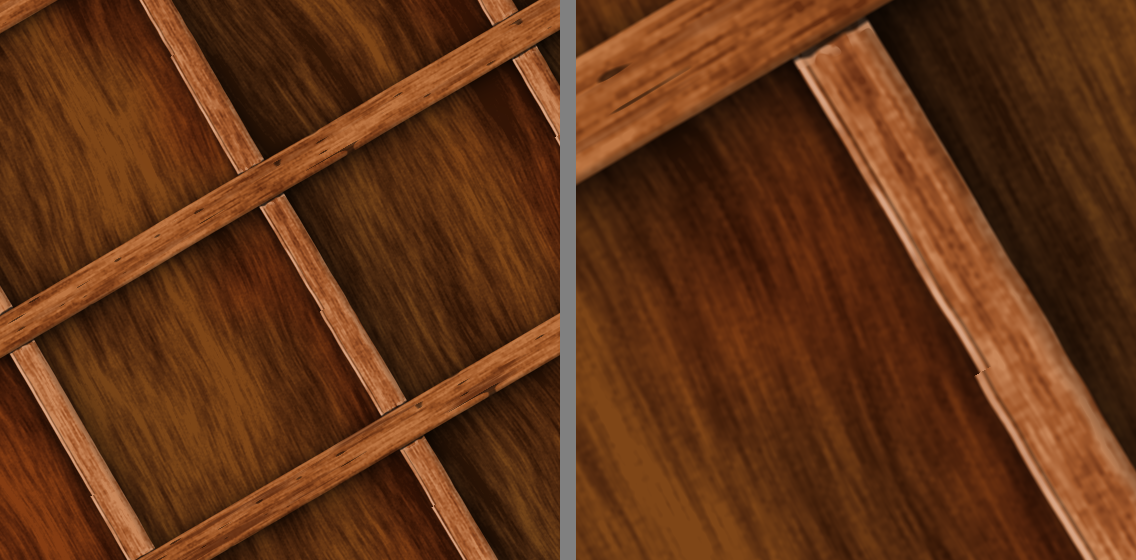
Left, the full canvas; right, a detail of the centre.
Write a three.js fragment shader that draws this pattern.

```glsl
// Tilted wooden lattice over dark veneer panels: long rails run up to the right,
// short rails butt against them. The plane is turned into rail space and split
// into cells; stretched value noise supplies grain, streaks, chips and wear.
varying vec2 vUv;

float hash(vec2 p) {
  vec3 q = fract(p.xyx * vec3(.1031, .1030, .0973));
  q += dot(q, q.yzx + 33.33);
  return fract((q.x + q.y) * q.z);
}

float noise(vec2 p) {
  vec2 i = floor(p), f = fract(p);
  f = f * f * (3. - 2. * f);
  return mix(mix(hash(i), hash(i + vec2(1, 0)), f.x),
             mix(hash(i + vec2(0, 1)), hash(i + vec2(1, 1)), f.x), f.y);
}

float fbm(vec2 p) {
  float sum = 0., amp = .533;
  for (int k = 0; k < 4; k++) {
    sum += amp * noise(p);
    p = p * 2.03 + 17.3;
    amp *= .5;
  }
  return sum;
}

vec3 ramp(vec3 dark, vec3 mid, vec3 light, float t) {
  return mix(mix(dark, mid, clamp(t * 2., 0., 1.)), light, clamp(t * 2. - 1., 0., 1.));
}

// Soft mask of a strip with the given half width.
float strip(float d, float halfWidth) {
  return 1. - smoothstep(-.0013, .0013, abs(d) - halfWidth);
}

// Coarse and fine grain; x runs across the fibres, y along them.
float railGrain(vec2 s) {
  return .5 + 1.1 * (fbm(s * vec2(65, 5)) - .5) + .6 * (noise(s * vec2(330, 38)) - .5)
       + .3 * (noise(s * 260.) - .5);
}

vec3 panelColour(vec2 q, vec2 f, vec2 pitch, vec2 cell) {
  float seed = hash(cell + 5.) * 40.;
  float dusk = clamp(.5 + .5 * cell.x, 0., 1.);
  vec2 s = q;
  s.x += (hash(cell + 9.) - .3) * .22 * q.y + .025 * noise(q * 6. + seed);

  // Broad figure, fibres and pores, brightest near the middle.
  float tone = .53 + 1.1 * (fbm(s * vec2(13, 2.5) + seed) - .5)
             + .95 * (fbm(s * vec2(85, 9) + seed) - .5)
             + .42 * (noise(s * vec2(290, 36)) - .5) + .2 * (noise(q * 300.) - .5);
  vec2 m = f / pitch - vec2(.52, .46);
  tone += .2 - 1.15 * dot(m, m) - .3 * dusk;
  vec3 c = ramp(vec3(.20, .085, .02), vec3(.34, .17, .06), vec3(.50, .275, .09), tone);

  // Reddish right margins and outer panels; olive tint beside the left rail.
  float red = max(smoothstep(.1, .5, m.x + .3 * (noise(q * 7.) - .5)), step(cell.x, -1.5));
  c *= mix(vec3(1), vec3(1.05, .82, .72), .8 * red);
  c *= mix(vec3(1), vec3(.84, .97, 1.15), (.3 + .7 * dusk) * smoothstep(.1, -.5, m.x));

  // Shadows cast by the surrounding rails.
  vec4 gap = max(vec4(f - vec2(.027, .0325), pitch - f - vec2(.027, .0325)), 0.);
  c *= 1. - .48 * exp(-gap.x / .025);
  c *= 1. - .35 * exp(-gap.y / .012);
  c *= 1. - .42 * exp(-gap.z / .010);
  c *= 1. - .58 * exp(-gap.w / .022);
  return c;
}

void main() {
  // Rail space: x along the long rails, y along the short ones.
  vec2 p = vUv - vec2(.468, .672);
  vec2 q = vec2(dot(p, vec2(.863, .505)), dot(p, vec2(-.505, .863)));
  vec2 pitch = vec2(.521, .5);
  vec2 cell = floor(q / pitch), f = q - cell * pitch;
  vec2 rail = floor(q / pitch + .5), r = q - rail * pitch;
  vec3 c = panelColour(q, f, pitch, cell);

  // Short rails: each length is slightly shifted, skewed and notched.
  vec2 id = vec2(rail.x, cell.y);
  float h = hash(id + 21.);
  float a = r.x + .006 * (h - .5) + .014 * (hash(id + 3.) - .5) * (f.y / pitch.y - .5);
  a += .0012 * (noise(vec2(q.y * 45., h * 9.)) - .5);
  float notch = .0035 * step(.22 + .5 * h, f.y / pitch.y) * step(a, 0.);
  float g = railGrain(vec2(a, q.y) + h * 7.);
  float pale = .2 * h + .22 * step(rail.x, -.5);
  vec3 wood = ramp(vec3(.42, .19, .08), vec3(.64, .35, .17), vec3(.79, .53, .35), g + pale);
  wood *= 1. - .25 * smoothstep(.012, .027, a);

  // Bright worn arris on the left edge, with a dark seam beside it.
  float wear = smoothstep(.25, .6, noise(vec2(q.y * 28., h * 50.)));
  float arris = a + .0245 - notch;
  wood *= 1. - .3 * strip(arris - .0035, .001);
  wood = mix(wood, vec3(.87, .68, .56), strip(arris, .0016) * (.3 + .6 * wear));

  // Chipped pale ends and dark joints where the short rails meet the long ones.
  float end = min(f.y, pitch.y - f.y) - .0325;
  float chip = smoothstep(.5, .68, noise(q * 190.)) * (1. - smoothstep(.004, .014, end));
  wood = mix(wood, vec3(.82, .60, .45), .65 * chip);
  wood *= 1. - .75 * (1. - smoothstep(.001, .0045, end + .003 * (noise(q * 130.) - .5)));
  c = mix(c, wood, strip(a - notch * .5, .027 - notch * .5));

  // Long rails: continuous boards with dark streaks of varying strength.
  float k = hash(vec2(rail.y, 31.));
  float b = r.y + .002 * (noise(vec2(q.x * 7., k * 30.)) - .5);
  g = railGrain(vec2(b, q.x) + k * 11.);
  wood = ramp(vec3(.40, .18, .065), vec3(.62, .335, .145), vec3(.74, .46, .26), g + .08);
  float streak = smoothstep(.52, .72, fbm(vec2(q.x * 5., b * 75.) + k * 19.));
  wood = mix(wood, vec3(.33, .14, .05), streak * (rail.y < -.5 ? .7 : .3));
  float nick = smoothstep(.88, .95, noise(vec2(q.x * 24., b * 150.) + 8.));
  wood *= 1. - .5 * nick;
  wood = mix(wood, vec3(.78, .51, .31), .4 * strip(b - .0295, .0015));
  wood *= 1. - .35 * smoothstep(-.025, -.0325, b);
  c = mix(c, wood, strip(b, .0325));

  gl_FragColor = vec4(c, 1);
}
```
